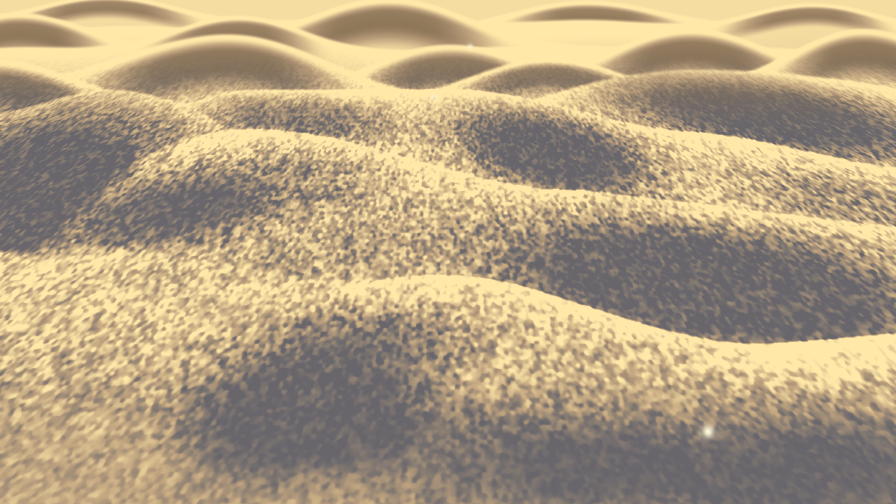
Write a Shadertoy shader that draws this texture.

```glsl
float hash(vec2 p) {
    p = fract(p * vec2(0.1031, 0.1137));
    p += dot(p, p.yx + 33.33);
    return fract((p.x + p.y) * p.x * 7.31);
}

// Smooth cellular noise: each jittered grain spreads its own brightness
float grains(vec2 p) {
    vec2 cell = floor(p);
    float sum = 0.0, total = 0.0;
    for (int j = -1; j <= 1; j++)
    for (int i = -1; i <= 1; i++) {
        vec2 id = cell + vec2(i, j);
        vec2 seed = vec2(hash(id), hash(id + 71.7));
        vec2 d = id + 0.1 + 0.8 * seed - p;
        float weight = exp(-3.5 * dot(d, d));
        sum += weight * hash(id + 137.3);
        total += weight;
    }
    return sum / total;
}

// Soft tilted ellipse, 1 in the core
float blob(vec2 p, vec2 center, vec2 radius, float tilt) {
    p -= center;
    p.y -= tilt * p.x;
    return 1.0 - smoothstep(0.25, 1.15, length(p / radius));
}

float hump(float x, float center, float width) {
    float u = (x - center) / width;
    return exp(-u * u);
}

// Covers everything below a ridge and lights its rim
void drift(inout float tone, float depth, float face, float rim, float soft) {
    face = max(face, 0.05) + rim * exp(-max(depth, 0.0) / 0.11);
    tone = mix(tone, min(face, 1.0), smoothstep(-soft, soft, depth));
}

float farMounds(vec2 p) {
    // Center x, crest y, half width, height; far to near
    const vec4 mounds[12] = vec4[12](
        vec4(5.1, 0.0, 0.85, 0.20), vec4(0.9, -0.01, 0.9, 0.15),
        vec4(6.9, 0.05, 0.8, 0.15), vec4(3.3, 0.01, 1.1, 0.32),
        vec4(0.2, 0.10, 0.8, 0.28), vec4(2.0, 0.16, 0.8, 0.2),
        vec4(5.95, 0.27, 1.05, 0.34), vec4(7.45, 0.25, 0.85, 0.36),
        vec4(3.9, 0.37, 0.95, 0.36), vec4(1.85, 0.30, 1.3, 0.42),
        vec4(4.75, 0.52, 1.0, 0.26), vec4(0.0, 0.52, 1.2, 0.42));
    float tone = 0.72;
    for (int i = 0; i < 12; i++) {
        vec4 m = mounds[i];
        float u = (p.x - m.x) / m.z;
        float depth = p.y - m.y - 1.35 * m.w * (1.0 - exp(-u * u)) - 0.02 * sin(3.1 * p.x + 2.0 * m.x);
        float shade = (1.0 - smoothstep(0.3, 1.1, abs(u)))
                    * smoothstep(0.0, 0.35, depth / m.w) * (1.0 - smoothstep(0.65, 1.4, depth / m.w));
        drift(tone, depth, 0.68 - 0.6 * shade, 0.25, 0.025);
    }
    return tone;
}

void mainImage(out vec4 fragColor, in vec2 fragCoord) {
    // Canvas spans 7.68 by 4.32, y pointing down from the top
    vec2 p = vec2(fragCoord.x / iResolution.x * 7.68, 4.32 * (1.0 - fragCoord.y / iResolution.y));
    float x = p.x;
    float tone = farMounds(p);

    // Right-hand drift behind the middle ridges
    float ridge = 0.60 + (x < 6.0 ? 0.13 : 0.06) * (x - 6.0) * (x - 6.0);
    float face = 0.62 - 0.6 * blob(p, vec2(6.6, 0.98), vec2(2.0, 0.42), 0.17);
    drift(tone, p.y - ridge, face, 0.35, 0.02);

    // Long ridge sloping down to the right
    ridge = 0.77 + 0.36 * smoothstep(3.9, 6.0, x) + 0.33 * smoothstep(5.8, 8.0, x)
          + 0.4 * pow(max(2.2 - x, 0.0), 2.0);
    face = 0.62 - 0.62 * blob(p, vec2(4.75, 1.3), vec2(1.15, 0.48), 0.2)
         - 0.42 * blob(p, vec2(2.5, 1.0), vec2(1.2, 0.28), 0.08)
         - 0.25 * blob(p, vec2(7.3, 1.75), vec2(1.3, 0.35), 0.2);
    drift(tone, p.y - ridge, face, 0.4, 0.015);

    // Shaded mound on the left
    ridge = 1.05 - 0.28 * hump(x, 0.95, 0.8) + 0.9 * smoothstep(1.5, 3.5, x);
    face = 0.42 - 0.42 * blob(p, vec2(0.45, 1.65), vec2(1.45, 0.95), 0.0);
    drift(tone, p.y - ridge, face, 0.35, 0.02);

    // Central ridge with the wide shadowed hollow
    ridge = 1.11 + 0.52 * smoothstep(2.2, 4.9, x) + 0.12 * max(x - 5.0, 0.0)
          + 0.35 * pow(max(2.1 - x, 0.0), 2.0);
    face = 0.56 - 0.6 * blob(p, vec2(6.1, 2.45), vec2(2.5, 0.72), 0.13)
         - 0.42 * blob(p, vec2(1.3, 1.85), vec2(1.1, 0.48), -0.1)
         - 0.25 * blob(p, vec2(2.4, 1.6), vec2(1.1, 0.38), -0.1)
         - 0.15 * blob(p, vec2(3.0, 2.15), vec2(1.2, 0.3), -0.1);
    float leftFade = smoothstep(0.9, 1.9, x);
    drift(tone, p.y - ridge, face, 0.05 + 0.37 * leftFade, mix(0.16, 0.015, leftFade));

    // Foreground slope; its left end melts into the ground behind
    ridge = 2.52 - 0.16 * hump(x, 3.75, 0.9) + 0.43 * smoothstep(4.2, 6.5, x)
          - 0.1 * smoothstep(6.4, 8.0, x) - 0.38 * (1.0 - smoothstep(1.2, 2.6, x))
          + 0.07 * hump(x, 0.35, 0.25);
    face = 0.62 - 0.17 * smoothstep(2.5, 3.6, p.y)
         - 0.45 * blob(p, vec2(2.65, 3.45), vec2(1.4, 0.9), -0.2)
         - 0.36 * blob(p, vec2(6.7, 4.05), vec2(2.6, 0.7), 0.0)
         - 0.25 * blob(p, vec2(4.3, 3.95), vec2(1.6, 0.7), 0.0)
         - 0.16 * blob(p, vec2(3.5, 2.85), vec2(1.1, 0.3), 0.0)
         + 0.25 * blob(p, vec2(7.2, 3.05), vec2(1.4, 0.28), -0.08);
    float crisp = smoothstep(2.2, 3.4, x);
    drift(tone, p.y - ridge, face, 0.1 + 0.28 * crisp,
          mix(0.05 + 0.18 * smoothstep(0.8, 2.0, x), 0.015, crisp));
    tone = max(0.48 + 1.2 * (tone - 0.45), 0.04);

    // Snow grains grow toward the viewer; distance blurs them
    float scale = 0.6 + 0.35 * p.y;
    vec2 ground = vec2((x - 3.84) / scale, log(scale) / 0.35) + 20.0;
    float grain = 0.7 * grains(ground / 0.021) + 0.3 * grains(ground / 0.045 + 9.0) - 0.5;
    float focus = smoothstep(0.35, 1.3, p.y) * (1.0 - 0.5 * smoothstep(2.8, 4.2, p.y));
    tone += grain * focus * (0.55 + 0.6 * smoothstep(0.0, 0.4, tone));
    tone = clamp(tone, 0.0, 1.0);

    // Cool shadow, tan mid-tone, golden light
    vec3 shadow = mix(vec3(0.53, 0.44, 0.33), vec3(0.40, 0.395, 0.42), smoothstep(0.3, 1.2, p.y));
    vec3 color = mix(shadow, vec3(0.74, 0.63, 0.49), smoothstep(-0.05, 0.52, tone));
    color = mix(color, vec3(1.0, 0.91, 0.66), smoothstep(0.36, 0.95, tone));

    // Glinting crystals
    float glint = hump(length(p - vec2(6.07, 3.7)), 0.0, 0.05)
                + 0.7 * hump(length(p - vec2(4.03, 0.4)), 0.0, 0.025)
                + 0.6 * hump(length(p - vec2(3.72, 0.83)), 0.0, 0.025);
    color = mix(color, vec3(1.0, 0.97, 0.85), min(glint, 1.0));
    fragColor = vec4(color, 1.0);
}
```
